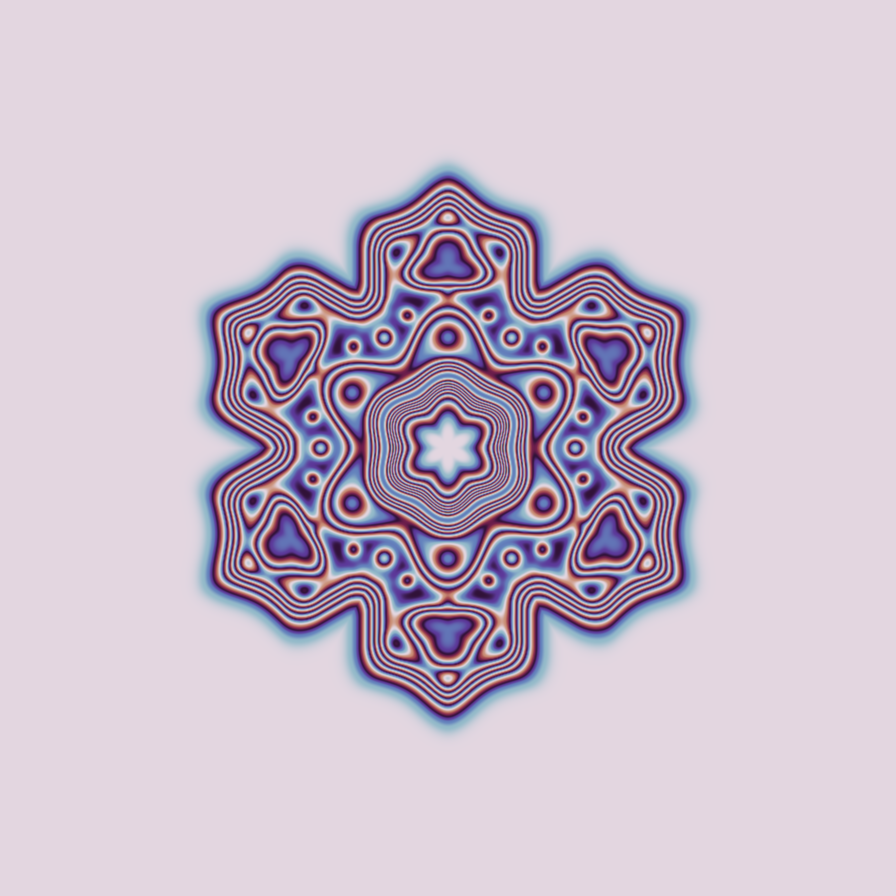
This pattern is drawn by a three.js fragment shader. Its source:

```glsl
// Six-lobed snowflake medallion of contour fringes on a pale ground.
// A height field is built in one mirrored 60 degree sector from smooth steps and
// bumps; its fractional part then indexes a cyclic blue, plum and tan palette.
varying vec2 vUv;

const float PI = 3.14159265;
const vec3 PALE = vec3(0.89, 0.84, 0.88);
const vec3 SKY = vec3(0.58, 0.73, 0.79);
const vec3 BLUE = vec3(0.39, 0.51, 0.74);
const vec3 VIOLET = vec3(0.36, 0.22, 0.60);
const vec3 PLUM = vec3(0.19, 0.07, 0.22);
const vec3 WINE = vec3(0.44, 0.12, 0.30);
const vec3 ROSE = vec3(0.64, 0.28, 0.31);
const vec3 TAN = vec3(0.79, 0.56, 0.46);

// Soft step from 0 to 1 around zero
float softStep(float x, float width) {
  return 1.0 / (1.0 + exp(clamp(-x / width, -40.0, 40.0)));
}

float bump(float x, float width) {
  return exp(-0.5 * x * x / (width * width));
}

float spot(vec2 p, vec2 center, float width) {
  return bump(length(p - center), width);
}

float smoothMin(float a, float b, float k) {
  float h = max(k - abs(a - b), 0.0) / k;
  return min(a, b) - 0.25 * h * h * k;
}

// Mirror the plane into one sector whose axis points up
vec2 foldSector(vec2 p) {
  float sector = PI / 3.0;
  float angle = abs(mod(atan(p.x, p.y) + 0.5 * sector, sector) - 0.5 * sector);
  return length(p) * vec2(sin(angle), cos(angle));
}

// Inside distance to the outline: hexagonal lobes joined by a disk
float outlineDepth(vec2 p) {
  vec2 q = vec2(sqrt(p.x * p.x + 0.0001), p.y);
  float along = dot(q, vec2(0.866, -0.5));
  float roof = 0.261 - dot(q, vec2(0.5, 0.866)) - 0.004 * cos((along + 0.094) * 58.8);
  float lobe = smoothMin(0.099 - p.x, roof, 0.022);
  float disk = 0.2 - length(p);
  return -smoothMin(-lobe, -disk, 0.014);
}

// Three-cornered basin inside each lobe
float lobeBasin(vec2 p) {
  vec2 q = p - vec2(0.0, 0.203);
  q *= vec2(0.85, mix(1.35, 1.0, smoothstep(-0.01, 0.01, q.y)));
  float corners = cos(3.0 * atan(q.x, q.y + 0.00001));
  float reach = length(q) - 0.0052 * corners * smoothstep(0.0, 0.012, length(q));
  return 1.0 - softStep(reach - 0.0365, 0.0059);
}

float heightField(vec2 p) {
  float r = length(p);
  float wave = cos(6.0 * atan(p.x, p.y));
  vec2 f = foldSector(p);

  // Outer slope and lobe basins
  float h = 5.6 * softStep(outlineDepth(f) - 0.0182, 0.0078);
  h -= 3.3 * lobeBasin(f);
  h += 0.55 * spot(f, vec2(0.0, 0.258), 0.009);
  h += 0.55 * spot(f, vec2(0.061, 0.220), 0.009);

  // Wavy terrace and the pools behind it
  h -= 2.4 * (1.0 - softStep(r - 0.133 - 0.0234 * wave, 0.006));
  h -= 0.95 * spot(f, vec2(0.0, 0.1237), 0.0117);

  // Targets between lobes, with small pits and tan islands
  h -= 1.5 * spot(f, 0.142 * vec2(0.5, 0.866), 0.0078);
  h -= 1.1 * spot(f, vec2(0.0453, 0.148), 0.006);
  h -= 0.5 * spot(f, vec2(0.0, 0.172), 0.006);
  h += 0.2 * spot(f, vec2(0.066, 0.159), 0.006);

  // Central star: high ring around a flat pale basin
  float star = r - 0.0052 * wave;
  h += 4.5 * bump(star - 0.0742, 0.0104);
  float well = star / 0.0573;
  return h * (1.0 - exp(-well * well * well * well));
}

vec3 fringeColor(float phase) {
  float t = fract(phase);
  vec3 c = mix(PALE, SKY, smoothstep(0.0, 0.14, t));
  c = mix(c, BLUE, smoothstep(0.14, 0.27, t));
  c = mix(c, VIOLET, smoothstep(0.27, 0.40, t));
  c = mix(c, PLUM, smoothstep(0.40, 0.50, t));
  c = mix(c, WINE, smoothstep(0.50, 0.60, t));
  c = mix(c, ROSE, smoothstep(0.60, 0.70, t));
  c = mix(c, TAN, smoothstep(0.70, 0.84, t));
  return mix(c, PALE, smoothstep(0.84, 1.0, t));
}

void main() {
  // Average four nearby samples to smooth the fine fringes
  vec3 color = vec3(0.0);
  for (int i = 0; i < 4; i++) {
    vec2 corner = vec2(mod(float(i), 2.0), floor(float(i) * 0.5)) - 0.5;
    color += fringeColor(heightField(vUv - 0.5 + corner * 0.001));
  }
  gl_FragColor = vec4(color * 0.25, 1.0);
}
```
